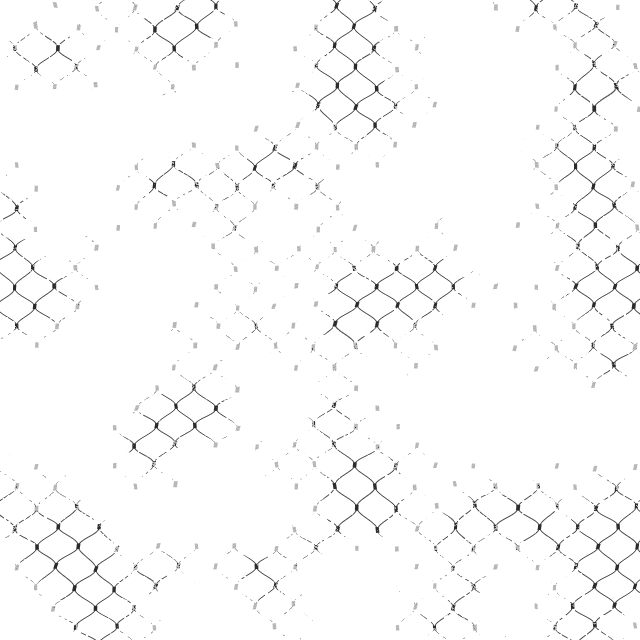
Reproduce this pattern procedurally as a Shadertoy shader.

```glsl
// Worn wire netting on white: sixteen by sixteen diamond cells of curved wire.
// Mirrored cosine strands meet at small twisted knots; gradient noise erodes
// them from whole wire to faint dashes, then to pale knots, then to bare ground.

const float CELLS = 16.0;
const float TAU = 6.2831853;

float hash(vec2 p) {
    vec3 h = fract(vec3(p.xyx) * 0.1031);
    h += dot(h, h.yzx + 33.33);
    return fract((h.x + h.y) * h.z);
}

float cornerSlope(vec2 corner, vec2 offset) {
    float angle = TAU * hash(corner + 71.0);
    return dot(vec2(cos(angle), sin(angle)), offset);
}

float gradientNoise(vec2 p) {
    vec2 i = floor(p), f = p - i;
    vec2 u = f * f * f * (f * (f * 6.0 - 15.0) + 10.0);
    vec2 e = vec2(1.0, 0.0);
    return mix(mix(cornerSlope(i, f), cornerSlope(i + e, f - e), u.x),
               mix(cornerSlope(i + e.yx, f - e.yx), cornerSlope(i + 1.0, f - 1.0), u.x), u.y);
}

// High where the netting is whole, low where it is gone
float soundness(vec2 p) {
    return gradientNoise(p * 5.0 + 3.7) + 0.5 * gradientNoise(p * 10.0 + 19.3);
}

// Coverage of a thin band, exact even below one pixel in width
float band(float d, float halfWidth, float pixel) {
    return clamp(0.5 + (halfWidth - d) / pixel, 0.0, 1.0)
         - clamp(0.5 - (halfWidth + d) / pixel, 0.0, 1.0);
}

// Each half-cell strip holds one strand; neighbours swing in opposite directions
float strandDistance(vec2 q) {
    float strip = floor(q.x * 2.0);
    float side = mod(strip, 2.0) < 0.5 ? 1.0 : -1.0;
    float x = 0.5 * strip + 0.25 - side * 0.25 * cos(TAU * q.y);
    float slope = 0.25 * TAU * sin(TAU * q.y);
    return abs(q.x - x) / sqrt(1.0 + slope * slope);
}

vec2 nearestKnot(vec2 q) {
    vec2 a = floor(q + 0.5), b = floor(q) + 0.5;
    return distance(q, a) < distance(q, b) ? a : b;
}

void mainImage(out vec4 fragColor, in vec2 fragCoord) {
    vec2 p = fragCoord / iResolution.y;
    float pixel = CELLS / iResolution.y;

    // Slightly uneven lattice
    vec2 origin = vec2(0.396, 0.833);
    vec2 sway = vec2(gradientNoise(p * 9.0), gradientNoise(p * 9.0 + 40.0));
    vec2 q = p * CELLS - origin + 0.16 * sway;

    // Strands thin out and break into fine dashes near the worn borders
    float whole = soundness(p);
    float wear = whole + 0.5 * gradientNoise(p * 150.0);
    float halfWidth = mix(0.005, 0.0105, smoothstep(0.12, 0.26, whole));
    float wire = band(strandDistance(q), halfWidth, pixel) * smoothstep(0.15, 0.22, wear);
    vec3 color = mix(vec3(1.0), vec3(0.2), wire);

    // Knots: small leaning blocks, one state of wear for each
    vec2 knot = nearestKnot(q);
    vec2 local = q - knot;
    local.x -= local.y * mix(-0.15, 0.3, hash(knot * 2.0));
    vec2 edge = abs(local) - vec2(0.043, 0.068);
    float block = clamp(0.5 - edge.x / pixel, 0.0, 1.0) * clamp(0.5 - edge.y / pixel, 0.0, 1.0);
    float knotSoundness = soundness((knot + origin) / CELLS);
    float present = step(-0.1, knotSoundness + 0.1 * (hash(knot * 2.0 + 9.0) - 0.5));

    // Pale twisted core, with dark paint flaking off it
    float twist = 0.03 * sin(TAU * (local.y * 26.0 + local.x * 8.0));
    float paint = smoothstep(0.18, 0.26, knotSoundness + 0.25 * gradientNoise(q * 22.0));
    vec3 knotColor = mix(vec3(0.72 + twist), vec3(0.17), paint);
    color = mix(color, knotColor, block * present);

    fragColor = vec4(color, 1.0);
}
```
